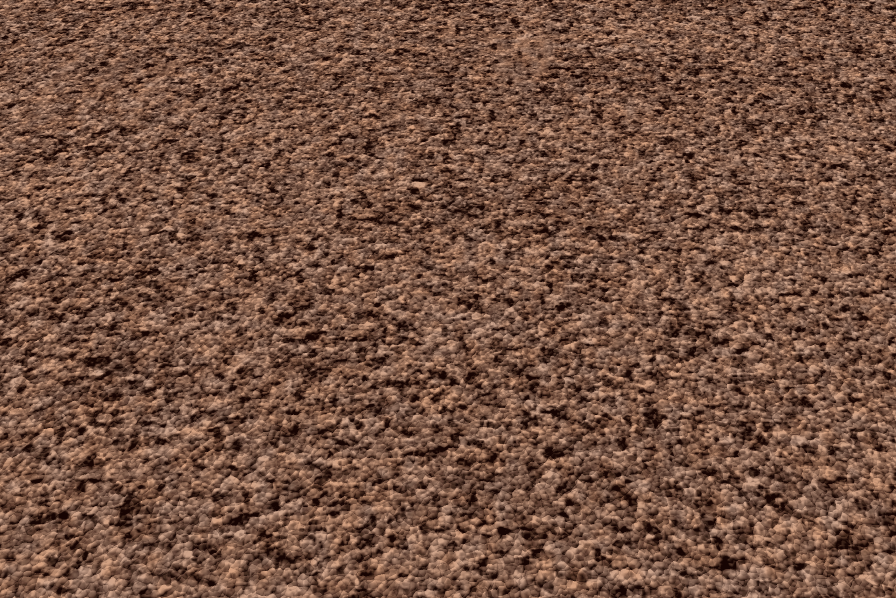
Give the GLSL for this texture, as a Shadertoy shader.

```glsl
// Tilled brown soil seen at a low angle, finer towards the far (top) edge.
// Small cellular clods and crumbs are lit from above, roughened by embossed
// noise, and the summed tone is turned into colour by a six-step earth ramp.

const float HORIZON = 2.2;             // height where the ground would vanish
const float STRETCH = 2.3;             // depth foreshortening
const float CLOD_SCALE = 130.0;        // clods per ground unit
const vec2  LIGHT = vec2(-0.37, 0.93); // direction towards the sun
const float CONTRAST = 1.40;
const float BRIGHTNESS = 0.31;
const int   SAMPLES = 2;               // antialiasing grid per axis

const vec3 EARTH[6] = vec3[6](
    vec3(0.14, 0.06, 0.04), vec3(0.27, 0.17, 0.12), vec3(0.38, 0.25, 0.20),
    vec3(0.47, 0.34, 0.27), vec3(0.58, 0.43, 0.35), vec3(0.73, 0.56, 0.46));
const float STOPS[6] = float[6](-1.88, -1.13, -0.51, 0.13, 0.84, 1.70);

vec3 hash3(vec2 p) {
    vec3 q = fract(p.xyx * vec3(0.1031, 0.1030, 0.0973));
    q += dot(q, q.yxz + 33.33);
    return fract((q.xxy + q.yzz) * q.zyx);
}

float noise(vec2 p) {
    vec2 i = floor(p), f = fract(p);
    f = f * f * (3.0 - 2.0 * f);
    return mix(mix(hash3(i).x, hash3(i + vec2(1, 0)).x, f.x),
               mix(hash3(i + vec2(0, 1)).x, hash3(i + vec2(1, 1)).x, f.x), f.y);
}

// Nearest lump: offset from its centre (xy), gap to the next (z), random id (w)
vec4 lump(vec2 p) {
    vec2 cell = floor(p), nearest = vec2(0.0);
    float d1 = 9.0, d2 = 9.0, id = 0.0;
    for (int y = -1; y <= 1; y++)
    for (int x = -1; x <= 1; x++) {
        vec2 c = cell + vec2(x, y);
        vec3 h = hash3(c);
        vec2 offset = p - c - h.xy;
        float d = length(offset);
        if (d < d1) { d2 = d1; d1 = d; nearest = offset; id = h.z; }
        else d2 = min(d2, d);
    }
    return vec4(nearest, d2 - d1, id);
}

// Sunlit side, own shade and dark crack of one layer of lumps
float lumpTone(vec2 p, float relief, float variety, float crack) {
    vec4 l = lump(p);
    return relief * dot(l.xy, LIGHT) + variety * (l.w - 0.5)
         - crack * (1.0 - smoothstep(0.0, 0.25, l.z));
}

// Slope of rough ground towards the sun
float emboss(vec2 p) {
    return noise(p) - noise(p + 0.6 * LIGHT);
}

// Scattered pale bits of straw and stone
float flecks(vec2 p) {
    vec3 h = hash3(floor(p) + 71.0);
    vec2 d = fract(p) - 0.5;
    float a = 6.2832 * h.y;
    d = mat2(cos(a), sin(a), -sin(a), cos(a)) * d;
    float r = length(d * vec2(2.2, 3.0 + 4.0 * h.z));
    return step(0.97, h.x) * (1.0 - smoothstep(0.4, 1.0, r));
}

// Soft curved wheel mark, t runs from -1 to 1 along its height
float wheelMark(vec2 uv, vec2 centre, float height, float lean, float bend) {
    float t = (uv.y - centre.y) / height;
    float d = (uv.x - centre.x - lean * t - bend * t * t) / 0.013;
    return exp(-d * d) * (1.0 - smoothstep(0.5, 1.1, abs(t)));
}

float wheelMarks(vec2 uv) {
    float sum = 0.0;
    for (int i = 0; i < 3; i++) {
        float n = float(i);
        sum += wheelMark(uv, vec2(0.845 + 0.034 * n, 0.905), 0.05, 0.0, -0.03);
        sum += wheelMark(uv, vec2(0.08 + 0.085 * n, 0.85), 0.07, 0.05, 0.02);
    }
    return min(sum, 1.0);
}

vec3 earthRamp(float tone) {
    vec3 colour = EARTH[0];
    for (int i = 0; i < 5; i++) {
        float t = (tone - STOPS[i]) / (STOPS[i + 1] - STOPS[i]);
        t = clamp(t, i == 0 ? -0.4 : 0.0, i == 4 ? 1.6 : 1.0);
        colour += (EARTH[i + 1] - EARTH[i]) * t;
    }
    return colour;
}

vec3 soil(vec2 uv) {
    // Ground plane in perspective, warped to break up the cells
    float k = 1.0 / (HORIZON - uv.y);
    vec2 g = CLOD_SCALE * vec2((uv.x - 0.75) * k, STRETCH * k) + 90.0;
    vec2 p = g + 0.45 * (vec2(noise(g * 1.9), noise(g * 1.9 + 37.0)) - 0.5);

    // Clods, crumbs, rough grit and small shadowed hollows
    float tone = lumpTone(p, 0.85, 0.85, 0.35);
    tone += lumpTone(g * 1.8 + 19.0, 0.8, 1.0, 0.0);
    tone += 1.1 * emboss(g * 0.75 + 29.0) + 0.8 * emboss(g * 1.6 + 53.0);
    tone += 1.4 * (noise(g * 3.1 + 5.0) - 0.5);
    tone -= 1.25 * smoothstep(0.60, 0.88, noise(p * vec2(0.95, 1.2) + 83.0));

    // Broad patches and faint furrows across the field
    tone += 0.35 * (noise(g * 0.2) - 0.5);
    tone += 0.30 * (noise(vec2(uv.x * 2.0, uv.y * 17.0) + 11.0) - 0.5);

    // Compacted wheel marks, then pale flecks
    float mark = wheelMarks(uv) * (0.6 + 0.4 * noise(g * 0.5));
    tone = (tone + BRIGHTNESS) * CONTRAST;
    tone = mix(tone, tone * 0.6 + 0.7, mark);
    tone += 1.4 * flecks(g * 0.6);

    // Slight drift between rusty and ochre earth
    float hue = noise(p * 0.7 + 47.0) - 0.5;
    return earthRamp(tone) * (1.0 + hue * vec3(0.06, -0.02, -0.12));
}

void mainImage(out vec4 fragColor, in vec2 fragCoord) {
    vec3 sum = vec3(0.0);
    for (int y = 0; y < SAMPLES; y++)
    for (int x = 0; x < SAMPLES; x++) {
        vec2 jitter = (vec2(x, y) + 0.5) / float(SAMPLES) - 0.5;
        sum += soil((fragCoord + jitter) / iResolution.y);
    }
    fragColor = vec4(clamp(sum / float(SAMPLES * SAMPLES), 0.0, 1.0), 1.0);
}
```
